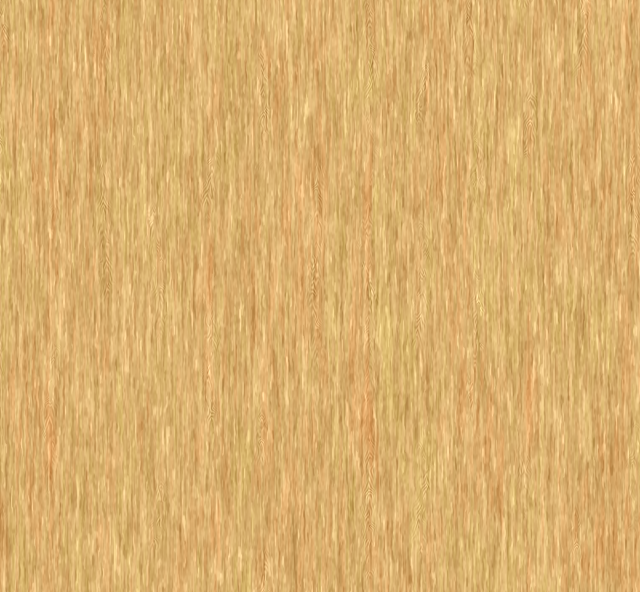
Give the GLSL for this texture, as a WebGL 1 fragment shader.

```glsl
precision highp float;

uniform vec2 u_resolution;

// Colours
const vec3 BASE_COLOR = vec3(0.856, 0.697, 0.447);
const vec3 LIGHT_SHIFT = vec3(0.155, 0.168, 0.168);
const vec3 ORANGE_SHIFT = vec3(0.012, -0.046, -0.048);
const vec3 YELLOW_SHIFT = vec3(-0.012, 0.018, -0.034);

// Streak cells per canvas width, across and along the grain
const vec2 SPECKLE_CELLS = vec2(400.0, 150.0);
const vec2 FINE_CELLS = vec2(390.0, 42.0);
const vec2 FIBRE_CELLS = vec2(290.0, 16.0);
const vec2 LINE_CELLS = vec2(340.0, 6.0);
const vec2 BAND_CELLS = vec2(85.0, 9.0);
const vec2 HUE_CELLS = vec2(190.0, 18.0);
const vec2 STAIN_CELLS = vec2(36.0, 4.0);
const vec2 FLECK_CELLS = vec2(330.0, 40.0);

// Strengths
const float SPECKLE_GAIN = 0.42;
const float FINE_GAIN = 0.58;
const float FIBRE_GAIN = 0.56;
const float LINE_GAIN = 0.36;
const float BAND_GAIN = 0.24;
const float FLECK_GAIN = 0.50;
const float PORE_GAIN = 0.38;
const float HUE_GAIN = 1.25;
const float STAIN_GAIN = 0.80;
const float COLUMN_GAIN = 0.75;
const float FIGURE_GAIN = 0.42;

// Sideways drift and raggedness of the grain
const float DRIFT = 0.0015;
const float RAGGED = 0.0016;

// Columns of feathered figure, every third one stained orange
const float FIGURE_SPACING = 0.0823;
const float FIGURE_WIDTH = 0.009;
const float FIGURE_RINGS = 85.0;
const float FIGURE_SLOPE = 2.6;
const float STAIN_SPACING = 0.247;
const float STAIN_WIDTH = 0.010;

float hash(vec2 p) {
  vec3 q = fract(vec3(p.xyx) * 0.1031);
  q += dot(q, q.yzx + 33.33);
  return fract((q.x + q.y) * q.z);
}

// Smooth noise along one fibre, shifted so that fibre ends do not line up
float fibre(float column, float y, float seed) {
  float along = y + 40.0 * hash(vec2(column, seed + 7.0));
  float cell = floor(along);
  float t = smoothstep(0.1, 0.9, along - cell);
  vec2 key = vec2(column + seed * 17.0, cell + seed * 5.0);
  return mix(hash(key), hash(key + vec2(0.0, 1.0)), t);
}

float streaks(vec2 p, vec2 cells, float seed) {
  vec2 q = p * cells;
  float column = floor(q.x);
  float t = smoothstep(0.2, 0.8, q.x - column);
  return mix(fibre(column, q.y, seed), fibre(column + 1.0, q.y, seed), t);
}

// Signed distance to the nearest of evenly spaced vertical lines
float lineOffset(float x, float spacing) {
  return (fract(x / spacing + 0.5) - 0.5) * spacing;
}

float bell(float d, float width) {
  return exp(-d * d / (width * width));
}

// Small broken arches in short patches along each figure column
float figure(vec2 p) {
  float column = floor(p.x / FIGURE_SPACING + 0.5);
  float wander = 0.016 * (fibre(column, p.y * 14.0, 11.0) - 0.5);
  float d = lineOffset(p.x, FIGURE_SPACING) + wander;
  float patches = smoothstep(0.45, 0.8, fibre(column, p.y * 9.0, 12.0));
  float broken = smoothstep(0.25, 0.7, streaks(p, vec2(190.0, 80.0), 14.0));
  float warp = streaks(p, vec2(110.0, 55.0), 13.0);
  float phase = FIGURE_RINGS * (p.y + FIGURE_SLOPE * abs(d)) + 2.2 * warp;
  return sin(6.2832 * phase) * patches * broken * bell(d, FIGURE_WIDTH);
}

void main() {
  vec2 p = gl_FragCoord.xy / u_resolution.x;
  vec2 grain = p;
  grain.x += DRIFT * (streaks(p, vec2(24.0, 16.0), 1.0) - 0.5);
  grain.x += RAGGED * (streaks(p, vec2(90.0, 70.0), 15.0) - 0.5);

  // Lightness of the fibres
  float tone = SPECKLE_GAIN * (streaks(p, SPECKLE_CELLS, 16.0) - 0.5);
  tone += FINE_GAIN * (streaks(grain, FINE_CELLS, 2.0) - 0.5);
  tone += FIBRE_GAIN * (streaks(grain, FIBRE_CELLS, 3.0) - 0.5);
  tone += LINE_GAIN * (streaks(grain, LINE_CELLS, 17.0) - 0.5);
  tone += BAND_GAIN * (streaks(grain, BAND_CELLS, 4.0) - 0.5);
  tone += FIGURE_GAIN * figure(p);

  // Pale flecks and dark pores
  tone += FLECK_GAIN * smoothstep(0.76, 0.94, streaks(grain, FLECK_CELLS, 5.0));
  tone -= PORE_GAIN * smoothstep(0.74, 0.94, streaks(grain, FLECK_CELLS, 6.0));

  // Orange and yellow tints
  float tint = HUE_GAIN * (streaks(grain, HUE_CELLS, 8.0) - 0.5);
  tint += STAIN_GAIN * (streaks(p, STAIN_CELLS, 9.0) - 0.5);
  float stainOffset = lineOffset(p.x - FIGURE_SPACING, STAIN_SPACING);
  float stainPatch = smoothstep(0.3, 0.9, streaks(grain, vec2(110.0, 9.0), 10.0));
  tint += COLUMN_GAIN * stainPatch * bell(stainOffset, STAIN_WIDTH);

  vec3 color = BASE_COLOR + tone * LIGHT_SHIFT;
  color += max(tint, 0.0) * ORANGE_SHIFT + max(-tint, 0.0) * YELLOW_SHIFT;
  gl_FragColor = vec4(clamp(color, 0.0, 1.0), 1.0);
}
```
